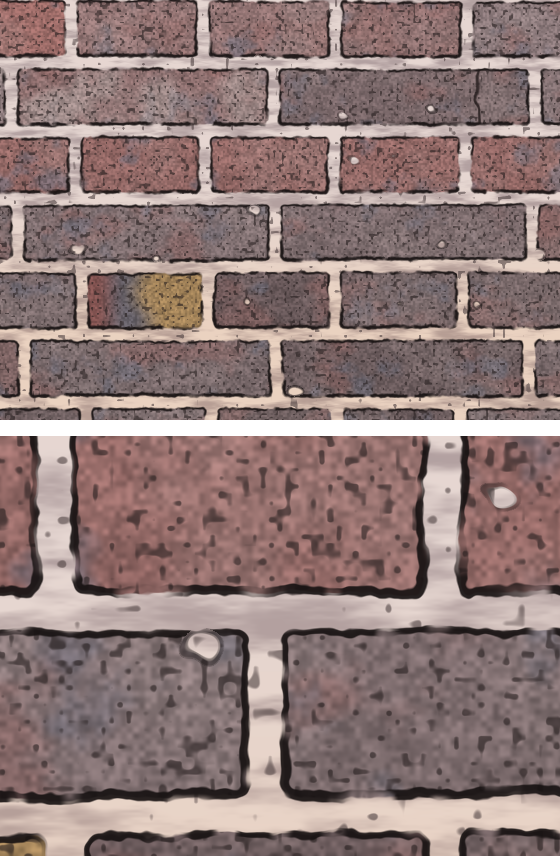
Top: the whole. Bottom: its middle third, enlarged.
Reproduce this texture procedurally as a Shadertoy shader.

```glsl
// Weathered brick wall: rows of short and long bricks in pale mortar, with dark worn edges.

float hash(vec2 p) {
    vec3 q = fract(p.xyx * 0.1031);
    q += dot(q, q.yzx + 33.33);
    return fract((q.x + q.y) * q.z);
}

float noise(vec2 p) {
    vec2 i = floor(p), f = fract(p);
    f = f * f * (3.0 - 2.0 * f);
    return mix(mix(hash(i), hash(i + vec2(1, 0)), f.x),
               mix(hash(i + vec2(0, 1)), hash(i + vec2(1, 1)), f.x), f.y);
}

float fbm(vec2 p) {
    float sum = 0.0, amp = 0.5;
    for (int i = 0; i < 4; i++) {
        sum += amp * noise(p);
        p = p * 2.03 + 17.1;
        amp *= 0.5;
    }
    return sum / 0.9375;
}

float roundedBox(vec2 p, vec2 halfSize, float radius) {
    vec2 q = abs(p) - halfSize + radius;
    return length(max(q, 0.0)) + min(max(q.x, q.y), 0.0) - radius;
}

// Signed distance to sparse irregular flakes, one at most per grid cell
float flakeDistance(vec2 p) {
    vec2 cell = floor(p / 0.11);
    vec2 center = (cell + 0.3 + 0.4 * vec2(hash(cell + 3.0), hash(cell + 8.0))) * 0.11;
    float radius = 0.006 + 0.013 * hash(cell + 5.0);
    float d = length((p - center) * vec2(1.0, 1.3)) - radius + 0.012 * (noise(p * 75.0) - 0.4);
    return hash(cell + 21.0) < 0.13 ? d : 1.0;
}

vec3 mortarColor(vec2 p) {
    float streak = fbm(p * vec2(14.0, 60.0));
    vec3 color = mix(vec3(0.70, 0.63, 0.63), vec3(0.90, 0.84, 0.82), smoothstep(0.2, 0.65, streak));
    color *= mix(vec3(1), vec3(1.02, 0.98, 0.92), smoothstep(0.4, 0.8, p.y));
    float pits = smoothstep(0.83, 0.93, noise(p * 85.0 + 40.0));
    return mix(color, vec3(0.30, 0.25, 0.25), 0.6 * pits);
}

vec3 brickColor(vec2 p, vec2 id, float across) {
    float tone = hash(id + 31.0);
    vec3 color = mix(vec3(0.42, 0.355, 0.36), vec3(0.52, 0.455, 0.46), tone);

    // Redder third row, paler top and darker base
    float red = id.y == 2.0 ? 0.85 : 0.4 * step(0.75, hash(id + 12.0));
    if (id.y == 0.0 && id.x < -2.0) red = 1.0;
    color = mix(color, vec3(0.56, 0.385, 0.37), red);
    color *= mix(1.07, 0.90, smoothstep(0.1, 1.0, p.y));

    // Burnt blotches of red, slate and pale grey
    float blotch = fbm(p * vec2(9.0, 13.0) + id * 7.0);
    color = mix(color, vec3(0.53, 0.37, 0.36), 0.5 * smoothstep(0.53, 0.75, blotch));
    color = mix(color, vec3(0.40, 0.40, 0.45), 0.6 * smoothstep(0.57, 0.8, fbm(p * 16.0 + 51.0)));
    float bleached = id.y == 1.0 && id.x < 0.0 ? 0.7 : 0.2;
    color = mix(color, vec3(0.64, 0.58, 0.57), bleached * smoothstep(0.4, 0.7, fbm(p * 8.0 + 90.0)));

    // One ochre-fired brick
    if (id == vec2(-2, 4)) {
        color = mix(vec3(0.50, 0.32, 0.31), vec3(0.39, 0.37, 0.40), smoothstep(0.1, 0.35, across));
        color = mix(color, vec3(0.62, 0.50, 0.34), smoothstep(0.35, 0.65, across + 0.3 * (blotch - 0.5)));
    }

    // Sandy grain and dark pores
    color *= 0.86 + 0.34 * noise(p * 210.0);
    color *= 0.9 + 0.2 * fbm(p * 55.0);
    float pores = smoothstep(0.68, 0.90, noise(p * 150.0 + 9.0));
    return mix(color, vec3(0.15, 0.12, 0.12), 0.6 * pores);
}

void mainImage(out vec4 fragColor, in vec2 fragCoord) {
    // Height is one unit, y runs down
    vec2 p = vec2(fragCoord.x, iResolution.y - fragCoord.y) / iResolution.y;
    float aa = 1.2 / iResolution.y;
    vec2 bent = p + 0.007 * (vec2(noise(p * 5.0), noise(p * 3.0 + 20.0)) - 0.5);

    // Alternate rows of short and long bricks, narrowing slightly downward
    float v = (bent.y - 0.149) / 0.162 + 1.0;
    float row = floor(v);
    float isLong = mod(row, 2.0);
    float unitWidth = 0.3142 - 0.0028 * row;
    float span = 1.0 + isLong;
    float u = ((bent.x - 0.799) / unitWidth + 0.47 * isLong) / span;
    vec2 id = vec2(floor(u), row);
    float across = fract(u);
    vec2 local = (vec2(across, fract(v)) - 0.5) * vec2(unitWidth * span, 0.162);

    // Ragged brick outline
    vec2 halfSize = vec2(unitWidth * span, 0.162) * 0.5 - vec2(0.0150, 0.0155);
    float d = roundedBox(local, halfSize, 0.009);
    d += 0.008 * (fbm(p * 32.0) - 0.5) + 0.003 * (noise(p * 130.0) - 0.5);
    float flake = flakeDistance(p);
    d = max(d, -flake);

    vec3 color = mix(mortarColor(p), brickColor(p, id, across), smoothstep(aa, -aa, d));

    // Broken dark rim, heavier on the lower edge
    float rimWidth = 0.0028 + 0.0012 * smoothstep(0.0, 0.05, local.y);
    float rim = smoothstep(rimWidth + aa, rimWidth - aa, abs(d + 0.001));
    rim *= smoothstep(0.12, 0.5, noise(p * 48.0 + 70.0)) * (flake < 0.004 ? 0.5 : 1.0);
    color = mix(color, vec3(0.09, 0.07, 0.07), 0.92 * rim);

    // Crack through one long brick
    float crack = abs(p.x - 1.137 + 0.016 * (noise(p * 38.0) - 0.5));
    float cracked = row == 1.0 && d < 0.0 ? smoothstep(0.003 + aa, 0.001, crack) : 0.0;
    color = mix(color, vec3(0.13, 0.10, 0.10), 0.8 * cracked);

    fragColor = vec4(color, 1.0);
}
```
